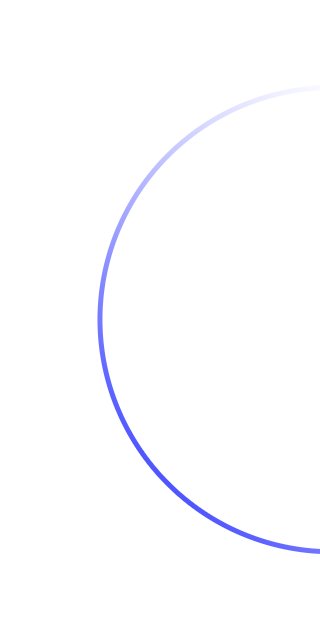
Give the GLSL for this background, as a WebGL 1 fragment shader.

```glsl
precision highp float;

uniform vec2 u_resolution;

// Lengths are fractions of the canvas height.
const vec3 PAPER = vec3(1.0);
const vec3 RING_COLOR = vec3(0.31, 0.335, 1.0);
const vec2 RING_CENTER = vec2(0.5189, 0.5006);
const float RING_RADIUS = 0.3627;
const float RING_HALF_WIDTH = 0.0039;

// Fade along the ring: strongest toward the lower left.
const vec2 FADE_DIRECTION = vec2(-0.7071, -0.7071);
const float FADE_OFFSET = 0.85;
const float FADE_POWER = 1.4;

// Signed distance to a circular band.
float ringDistance(vec2 p) {
  return abs(length(p) - RING_RADIUS) - RING_HALF_WIDTH;
}

// Ink strength at a position relative to the ring center.
float ringFade(vec2 p) {
  float along = dot(p, FADE_DIRECTION) / RING_RADIUS;
  float t = clamp((along + FADE_OFFSET) / (1.0 + FADE_OFFSET), 0.0, 1.0);
  return pow(t, FADE_POWER);
}

void main() {
  float pixel = 1.0 / u_resolution.y;
  vec2 p = gl_FragCoord.xy * pixel - RING_CENTER;

  // One-pixel soft edge
  float coverage = clamp(0.5 - ringDistance(p) / pixel, 0.0, 1.0);
  vec3 color = mix(PAPER, RING_COLOR, coverage * ringFade(p));

  gl_FragColor = vec4(color, 1.0);
}
```
